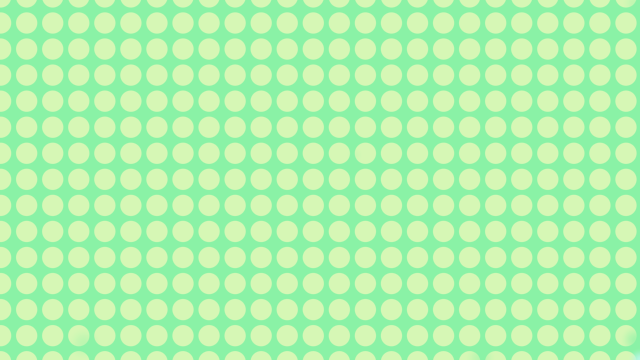
Write a Shadertoy shader that draws this pattern.

```glsl
// Pale lime polka dots on mint green, with faint worn patches near the edges.

// Lengths are fractions of the canvas height.
const float PITCH = 0.07238;
const float RADIUS = 0.0295;
const vec2 FIRST_CENTER = vec2(0.0017, -0.0048);

const vec3 GROUND = vec3(0.54, 0.95, 0.65);
const vec3 DOT = vec3(0.84, 0.97, 0.71);
const vec3 CORNER_TINT = vec3(0.72, 0.97, 0.90);

// Worn patches: center x, center y, radius, strength.
const int PATCH_COUNT = 5;
const vec4 PATCHES[PATCH_COUNT] = vec4[](
    vec4(1.765, 0.055, 0.045, 0.65),
    vec4(0.235, 0.045, 0.050, 0.35),
    vec4(1.335, 0.005, 0.045, 0.40),
    vec4(1.765, 0.990, 0.040, 0.30),
    vec4(0.985, 0.570, 0.025, 0.15)
);

// Signed distance to the nearest dot of the square grid.
float dotDistance(vec2 p) {
    vec2 cell = fract((p - FIRST_CENTER) / PITCH + 0.5) - 0.5;
    return length(cell * PITCH) - RADIUS;
}

// Soft fading of the dots into the ground.
float wearAmount(vec2 p) {
    float wear = 0.0;
    for (int i = 0; i < PATCH_COUNT; i++) {
        vec4 spot = PATCHES[i];
        float falloff = 1.0 - smoothstep(0.0, spot.z, length(p - spot.xy));
        wear = max(wear, falloff * spot.w);
    }
    return wear;
}

void mainImage(out vec4 fragColor, in vec2 fragCoord) {
    vec2 p = fragCoord / iResolution.y;
    float pixel = 1.0 / iResolution.y;

    // Antialiased dots, thinned where worn.
    float coverage = 1.0 - smoothstep(-0.75 * pixel, 0.75 * pixel, dotDistance(p));
    vec3 color = mix(GROUND, DOT, coverage * (1.0 - wearAmount(p)));

    // Pale bloom in the lower right corner.
    vec2 corner = vec2(iResolution.x / iResolution.y, 0.0);
    float bloom = 1.0 - smoothstep(0.0, 0.035, length(p - corner));
    color = mix(color, CORNER_TINT, bloom);

    fragColor = vec4(color, 1.0);
}
```
